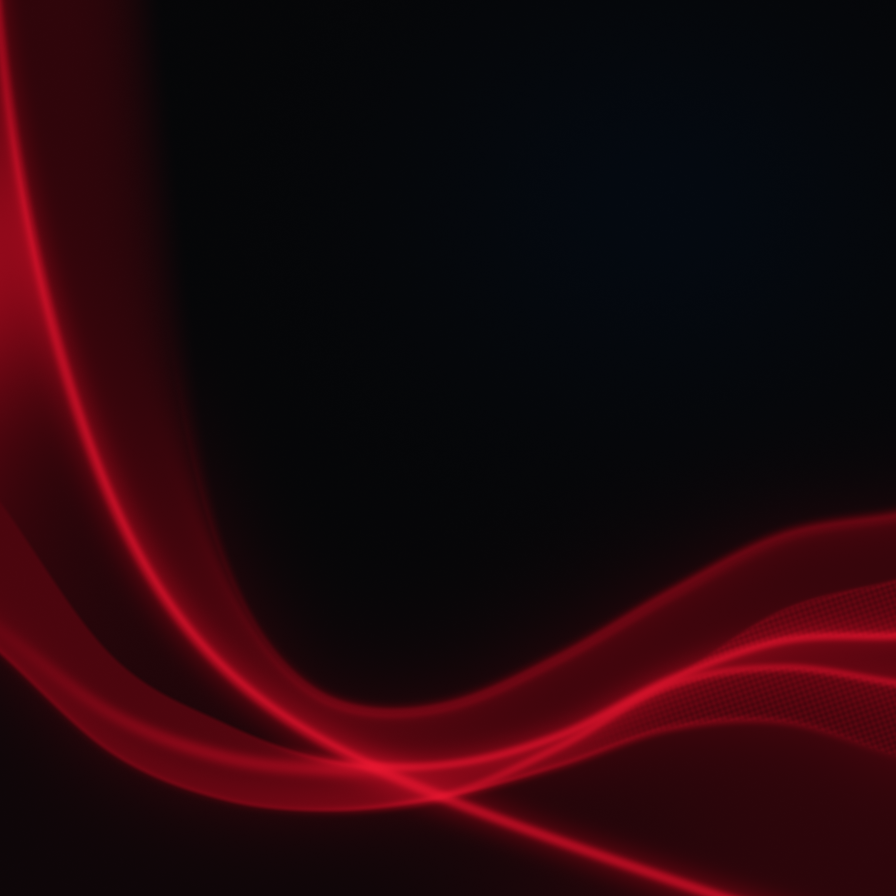
A WebGL 2 fragment shader for this background:

```glsl
#version 300 es
precision highp float;
// Glowing red silk ribbons sweeping across a near-black backdrop.

uniform vec2 u_resolution;
out vec4 fragColor;

// Heights of the ribbon edges at nine evenly spaced columns.
const float VEIL[9] = float[9](.24, .235, .225, .197, .211, .267, .339, .401, .423);
const float CREST[9] = float[9](.440, .268, .193, .150, .147, .180, .243, .285, .290);
const float THREAD[9] = float[9](.297, .203, .155, .141, .147, .180, .243, .285, .290);
const float FOLD[9] = float[9](.271, .159, .107, .095, .113, .167, .236, .255, .238);
const float HEM[9] = float[9](.271, .159, .107, .095, .111, .145, .187, .194, .156);
const float FAN[9] = float[9](.440, .268, .193, .150, .147, .180, .243, .319, .352);

float hash(vec2 p) {
    vec3 q = fract(vec3(p.xyx) * .1031);
    q += dot(q, q.yzx + 33.33);
    return fract((q.x + q.y) * q.z);
}

// Catmull-Rom height and slope, turned into a signed distance (positive above).
// The extra height and slope describe a steep exponential rise.
float above(vec2 p, float k[9], vec2 rise) {
    float s = clamp(p.x, 0., .9999) * 8.;
    int i = int(s);
    float t = s - float(i);
    float b = k[i], c = k[i + 1];
    float a = i > 0 ? k[i - 1] : 2. * b - c;
    float d = i < 7 ? k[i + 2] : 2. * c - b;
    float u = c - a, v = 2. * a - 5. * b + 4. * c - d, w = 3. * (b - c) + d - a;
    float height = b + .5 * t * (u + t * (v + t * w)) + rise.x;
    float slope = 4. * (u + t * (2. * v + 3. * t * w)) + rise.y;
    return (p.y - height) / sqrt(1. + slope * slope);
}

float glow(float d, float width) {
    return exp(-d * d / (width * width));
}

float side(float d) {
    return smoothstep(-.003, .003, d);
}

void main() {
    vec2 p = gl_FragCoord.xy / u_resolution;
    float x = p.x;

    // Signed distances to every edge
    float steep = .35 * exp(-16. * (x - .195));
    float veil = above(p, VEIL, vec2(steep, -16. * steep));
    float crest = above(p, CREST, vec2(0));
    float thread = above(p, THREAD, vec2(0));
    float fold = above(p, FOLD, vec2(0));
    float hem = above(p, HEM, vec2(0));
    float fan = above(p, FAN, vec2(0));
    float fall = .66 * exp(-9. * x), tip = .04 * exp(-80. * x);
    float sweepSlope = -.335 - 9. * fall - 80. * tip;
    float sweep = (p.y - (.268 - .335 * x + fall + tip)) / sqrt(1. + sweepSlope * sweepSlope);

    // Broad veil above the sweep, with an edge that softens upward
    float softness = mix(.007, .05, smoothstep(.25, .8, p.y));
    float veilFill = smoothstep(softness, -softness, veil) * side(sweep) * side(crest);
    float red = veilFill * (.14 + .13 * exp(-abs(veil) / .025) * smoothstep(.65, .3, p.y)
        + .12 * exp(-max(crest, 0.) / .035) * smoothstep(.25, .4, x)
        + .12 * exp(-max(sweep, 0.) / .04) * smoothstep(.95, .4, p.y));
    red += .085 * exp(-max(veil, 0.) / .055) * side(veil) * smoothstep(.7, .3, p.y);

    // Hollow inside the sweep, lit from the left border
    float hollow = side(-sweep) * side(crest);
    red += hollow * (.08 + .1 * exp(-x / .08)
        + .34 * glow(length((p - vec2(0, .71)) * vec2(1.3, .8)), .12));

    // Lower ribbon and the dim floor beneath it
    float ribbon = side(-crest) * side(hem);
    red += ribbon * (.24 + .09 * glow(fold, .03) + .1 * glow(x - .5, .22));
    float floorLight = .025 + .1 * smoothstep(.35, .9, x);
    red += side(-hem) * (floorLight + .08 * exp(min(hem, 0.) / .04));

    // Woven mesh on the right
    float weave = .5 + .25 * (sin(960. * (x + .35 * p.y)) + sin(960. * (p.y - .35 * x)));
    float fanFill = side(crest) * side(-fan) * smoothstep(.66, .85, x);
    float mesh = fanFill + ribbon * side(-fold) * smoothstep(.62, .8, x);
    red += fanFill * .1 + mesh * .09 * (weave - .4);

    // Luminous edges
    float sweepLight = mix(1., .65, smoothstep(.4, 1., p.y));
    red += sweepLight * (.46 * glow(sweep, .0065) + .17 * glow(sweep, .022));
    float crestLight = smoothstep(.28, .45, x);
    red += crestLight * (.4 * glow(crest, .005) + .12 * glow(crest, .017));
    red += .24 * glow(thread, .009) * smoothstep(-.1, .25, x) * smoothstep(.48, .36, x);
    red += mix(.07, .32, smoothstep(.4, .6, x)) * glow(fold, .005);
    red += .16 * glow(hem, .005) * smoothstep(.3, .5, x) * smoothstep(1.1, .75, x);
    red += .18 * glow(veil, .0075) * smoothstep(.23, .4, x);
    red += .07 * glow(fan, .003) * smoothstep(.72, .88, x);

    // Cool backdrop and saturated red ramp
    float haze = glow(length((p - vec2(.74, .77)) * vec2(1., 1.2)), .28);
    vec3 color = vec3(.022, .024, .03) + vec3(-.006, .012, .034) * haze;
    red = .9 * (1. - exp(-1.35 * red * (1. + .5 * red)));
    color = mix(color, vec3(.02, .018, .022), smoothstep(0., .25, red));
    color += vec3(red, .1 * red * red * red, red * (.08 + .12 * red));
    color += (hash(gl_FragCoord.xy) - .5) / 255.;
    fragColor = vec4(color, 1);
}
```
